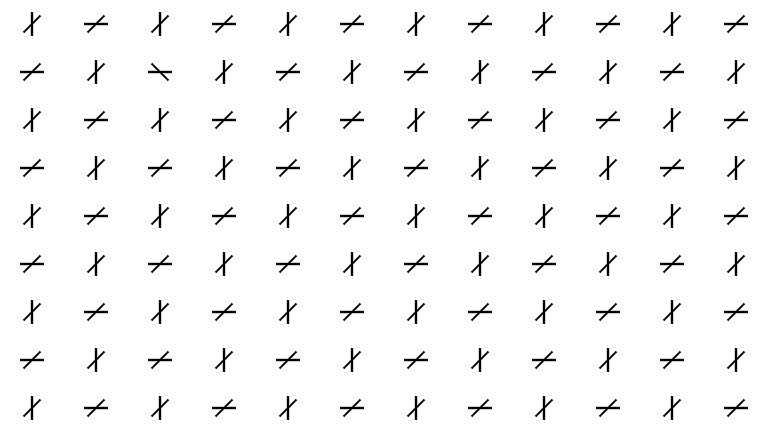
Give the GLSL for this pattern, as a Shadertoy shader.

```glsl
// Checkerboard of upright and flat strokes, each crossed by a diagonal, with one diagonal mirrored.
#define GRID vec2(12.0, 9.0)       // repeats across and down
#define ODD_CELL vec2(2.0, 7.0)    // cell whose diagonal leans the other way
#define STROKE_LENGTH 0.5          // lengths and widths in cell heights
#define BAR_WIDTH 0.05
#define DIAGONAL_WIDTH 0.042
#define INK vec3(0.01)
#define PAPER vec3(1.0)

// Signed distance to a square-ended stroke lying along x.
float strokeDistance(vec2 p, float strokeLength, float width) {
    vec2 d = abs(p) - 0.5 * vec2(strokeLength, width);
    return length(max(d, 0.0)) + min(max(d.x, d.y), 0.0);
}

// Part of a pixel that lies inside a shape.
float coverage(float distanceToEdge, float pixel) {
    return clamp(0.5 - distanceToEdge / pixel, 0.0, 1.0);
}

void mainImage(out vec4 fragColor, in vec2 fragCoord) {
    // Split the canvas into cells, measured in cell heights
    vec2 grid = fragCoord / iResolution.xy * GRID;
    vec2 cell = floor(grid);
    float pixel = GRID.y / iResolution.y;
    vec2 cellSize = vec2(iResolution.x / iResolution.y * GRID.y / GRID.x, 1.0);
    vec2 p = (fract(grid) - 0.5) * cellSize;

    // Bar: upright on even cells, flat on odd ones
    bool upright = mod(cell.x + cell.y, 2.0) < 0.5;
    float bar = strokeDistance(upright ? p.yx : p, STROKE_LENGTH, BAR_WIDTH);

    // Diagonal: rises to the right except in the odd cell
    float lean = all(equal(cell, ODD_CELL)) ? -1.0 : 1.0;
    vec2 q = vec2(p.x, p.y * lean);
    vec2 turned = vec2(q.x + q.y, q.y - q.x) * inversesqrt(2.0);
    float diagonal = strokeDistance(turned, STROKE_LENGTH, DIAGONAL_WIDTH);

    // Ink both strokes over the paper
    float ink = max(coverage(bar, pixel), coverage(diagonal, pixel));
    fragColor = vec4(mix(PAPER, INK, ink), 1.0);
}
```
